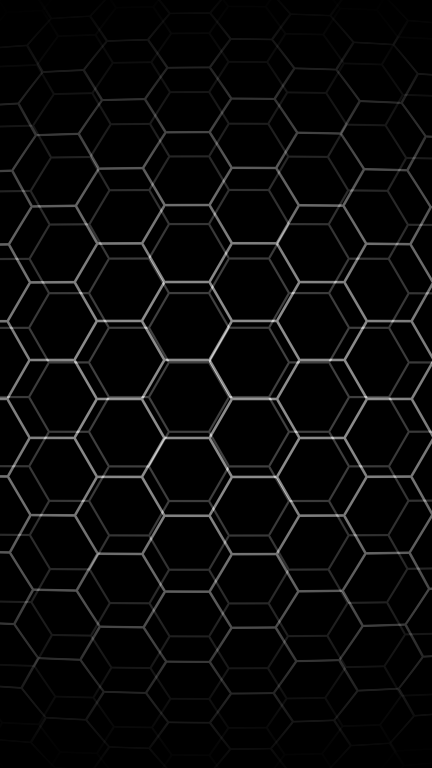
Reproduce this pattern procedurally as a Shadertoy shader.

```glsl
// Lengths are fractions of the canvas height, measured from its centre.
const float FRONT_SIZE = 0.1016;            // flat-to-flat cell height
const float BACK_SIZE = 0.0903;
const vec2 FRONT_CENTRE = vec2(0.0501, -0.0703);
const vec2 BACK_CENTRE = vec2(0.0430, -0.0622);
const float FRONT_HALF_WIDTH = 0.0017;
const float BACK_HALF_WIDTH = 0.00143;
const float FRONT_BULGE = 2.14;             // lens strength
const float BACK_BULGE = 1.15;
const float FRONT_LIGHT = 0.55;
const float BACK_LIGHT = 0.25;
const float SIDE_WEIGHT = 0.5;              // horizontal share of the radius
const float FADE_START = 0.10;
const float FADE_END = 0.56;

const vec2 HEX_PERIOD = vec2(1.7320508, 1.0);

// Squared radius of the tall ellipse that shapes both lens and fade
float radiusSquared(vec2 p) {
    return p.y * p.y + SIDE_WEIGHT * p.x * p.x;
}

// Compresses the grid towards the rim
vec2 bulge(vec2 p, float strength) {
    float r2 = radiusSquared(p);
    return p * (1.0 + strength * r2 * r2);
}

// Distance to the nearest edge of a flat-topped hexagon grid of unit height
float hexEdgeDistance(vec2 p) {
    vec2 halfPeriod = 0.5 * HEX_PERIOD;
    vec2 a = mod(p + halfPeriod, HEX_PERIOD) - halfPeriod;
    vec2 b = mod(p, HEX_PERIOD) - halfPeriod;
    vec2 q = abs(dot(a, a) < dot(b, b) ? a : b);
    return 0.5 - max(q.y, dot(q, vec2(0.8660254, 0.5)));
}

// Antialiased coverage of one wire grid
float hexWires(vec2 p, vec2 centre, float size, float halfWidth, float strength) {
    float soft = 0.65 / iResolution.y;
    float d = size * hexEdgeDistance((bulge(p, strength) - centre) / size);
    return 1.0 - smoothstep(halfWidth - soft, halfWidth + soft, d);
}

void mainImage(out vec4 fragColor, in vec2 fragCoord) {
    vec2 p = (fragCoord - 0.5 * iResolution.xy) / iResolution.y;

    // Two layers add up, so crossings glow
    float front = hexWires(p, FRONT_CENTRE, FRONT_SIZE, FRONT_HALF_WIDTH, FRONT_BULGE);
    float back = hexWires(p, BACK_CENTRE, BACK_SIZE, BACK_HALF_WIDTH, BACK_BULGE);
    float light = FRONT_LIGHT * front + BACK_LIGHT * back;

    // Darken towards the top and bottom
    float fade = 1.0 - smoothstep(FADE_START, FADE_END, sqrt(radiusSquared(p)));
    fragColor = vec4(vec3(light * fade), 1.0);
}
```
